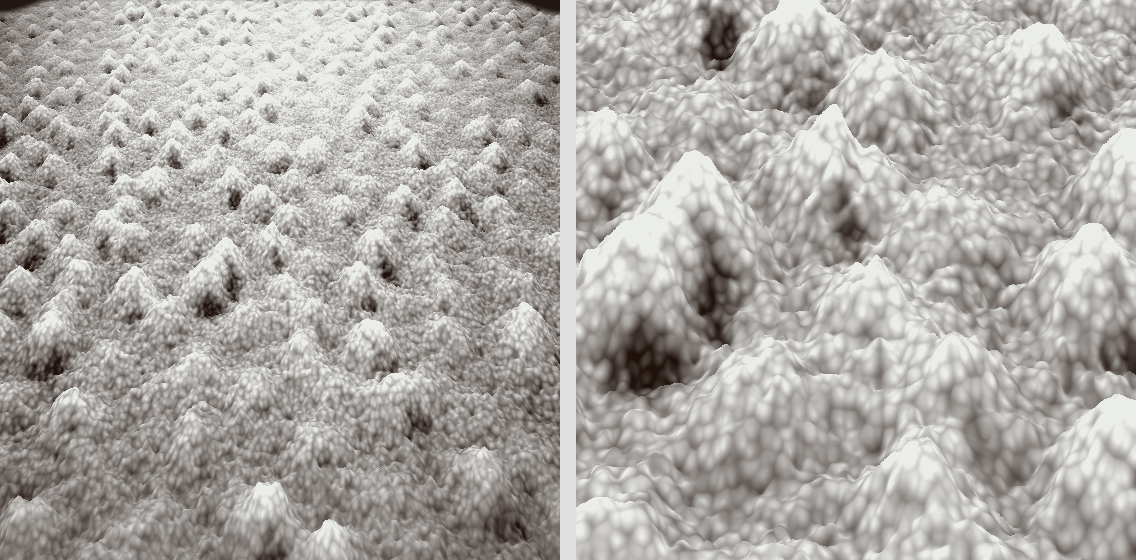
Left, the full canvas; right, a detail of the centre.
A WebGL 1 fragment shader for this texture:

```glsl
precision highp float;
// Pale, fluffy granular pile with small peaks, receding in perspective under back light.
uniform vec2 u_resolution;

#define HORIZON 1.25      // screen height of the vanishing line
#define EYE 8.4           // camera height, in peak spacings
#define TOP 0.95          // ceiling of the relief
#define PEAK 0.75         // tallest peak
#define PEAK_RADIUS 0.62
#define GRAINS 13.0       // grains per peak spacing
#define GRAIN_CONTRAST 0.72
#define SHADOW 0.72
#define HEIGHT_GLOW 1.25
#define BASE_TONE 0.79
#define DARK vec3(0.29, 0.25, 0.23)
#define LIGHT vec3(0.85, 0.85, 0.84)

vec3 hash3(vec3 p) {
  p = fract(p * vec3(0.1031, 0.1030, 0.0973));
  p += dot(p, p.yxz + 33.33);
  return fract((p.xxy + p.yxx) * p.zyx);
}

float noise(vec2 p) {
  vec2 cell = floor(p), f = fract(p);
  f = f * f * (3.0 - 2.0 * f);
  float a = hash3(vec3(cell, 7.0)).x;
  float b = hash3(vec3(cell + vec2(1.0, 0.0), 7.0)).x;
  float c = hash3(vec3(cell + vec2(0.0, 1.0), 7.0)).x;
  float d = hash3(vec3(cell + vec2(1.0, 1.0), 7.0)).x;
  return mix(mix(a, b, f.x), mix(c, d, f.x), f.y);
}

// Jittered, round-tipped cones of mixed height
float peaks(vec2 p) {
  p = mat2(0.8, 0.6, -0.6, 0.8) * p;
  vec2 corner = floor(p - 0.5);
  float sum = 0.0;
  for (int j = 0; j < 2; j++) {
    for (int i = 0; i < 2; i++) {
      vec2 cell = corner + vec2(float(i), float(j));
      vec3 rnd = hash3(vec3(cell, 3.0));
      vec2 away = p - cell - 0.5 - 0.6 * (rnd.xy - 0.5);
      float d = sqrt(dot(away, away) + 0.018);
      float cone = max(0.0, 1.0 - d / PEAK_RADIUS);
      sum += PEAK * mix(0.2, 1.15, rnd.z) * pow(cone, 1.5);
    }
  }
  return sum;
}

// Peaks, clumps and crumbs
float height(vec2 p) {
  return peaks(p) + 0.12 * noise(p * 3.3) + 0.12 * noise(p * 7.0 + 4.0)
    + 0.075 * noise(p * 15.0 + 9.0);
}

// Soft-edged grains: smoothed offset from the centre, and smoothed distance
vec4 softGrain(vec3 p, out float tint) {
  vec3 cell = floor(p), f = fract(p);
  vec3 offset = vec3(0.0);
  float total = 0.0;
  tint = 0.0;
  for (int k = -1; k <= 1; k++) {
    for (int j = -1; j <= 1; j++) {
      for (int i = -1; i <= 1; i++) {
        vec3 g = vec3(float(i), float(j), float(k));
        vec3 rnd = hash3(cell + g + 50.0);
        vec3 away = f - g - rnd;
        float weight = exp(-13.0 * length(away));
        offset += weight * away;
        tint += weight * fract(rnd.x * 17.0 + rnd.y * 5.0);
        total += weight;
      }
    }
  }
  tint /= total;
  return vec4(offset / total, -log(total) / 13.0);
}

// March through the relief and interpolate the crossing
vec3 hitRelief(vec3 eye, vec3 ray) {
  float t = (EYE - TOP) / -ray.y;
  float stride = TOP / -ray.y / 40.0;
  float lastGap = 1.0;
  for (int i = 0; i < 41; i++) {
    vec3 p = eye + ray * t;
    float gap = p.y - height(p.xz);
    if (gap < 0.0) {
      t -= stride * gap / (gap - lastGap);
      break;
    }
    lastGap = gap;
    t += stride;
  }
  return eye + ray * t;
}

void main() {
  vec2 uv = gl_FragCoord.xy / u_resolution;
  float nearness = HORIZON - uv.y;
  vec3 p = hitRelief(vec3(0.0, EYE, 0.0), vec3(uv.x - 0.5, -nearness, 1.0));

  // Surface slope and light from behind
  vec3 lamp = normalize(vec3(-0.25, 0.75, 0.6));
  float e = 0.06, h = height(p.xz);
  vec3 normal = normalize(vec3(h - height(p.xz + vec2(e, 0.0)), e,
                               h - height(p.xz + vec2(0.0, e))));

  // Broad soft shadow cast toward the viewer
  float blocked = 0.0;
  for (int i = 1; i <= 6; i++) {
    float d = 0.12 * float(i);
    blocked = max(blocked, height(p.xz + vec2(-0.3, 0.95) * d) - h - 0.55 * d);
  }
  float shade = smoothstep(0.02, 0.32, blocked);

  // Grains, softened far away and in the foreground
  float tint;
  vec4 grain = softGrain(p * vec3(1.0, 0.75, 1.0) * GRAINS, tint);
  float focus = smoothstep(0.1, 0.55, nearness) * mix(0.65, 1.0, smoothstep(0.0, 0.3, uv.y));
  float grainTone = GRAIN_CONTRAST * (0.41 - grain.w)
    + 0.22 * dot(grain.xyz, lamp) + 0.16 * (tint - 0.5);

  float tone = BASE_TONE + 0.3 * dot(normal, lamp) + HEIGHT_GLOW * (h - 0.34);
  tone += focus * grainTone - SHADOW * shade;
  tone = mix(tone, 0.7, 0.2 * smoothstep(0.6, 0.3, nearness));

  // Bright far centre, dim corners, dark far border
  vec2 centred = uv - vec2(0.5, 0.6);
  tone += 0.42 * smoothstep(0.55, 0.95, uv.y) * (1.0 - 4.5 * centred.x * centred.x);
  tone -= 0.95 * dot(centred, centred);
  float rim = 1.004 - 0.028 * smoothstep(0.39, 0.5, abs(centred.x));
  vec3 color = mix(DARK, LIGHT, clamp(tone, -0.3, 1.13));
  color = mix(color, vec3(0.13, 0.09, 0.07), smoothstep(-0.008, 0.008, uv.y - rim));
  gl_FragColor = vec4(color, 1.0);
}
```
